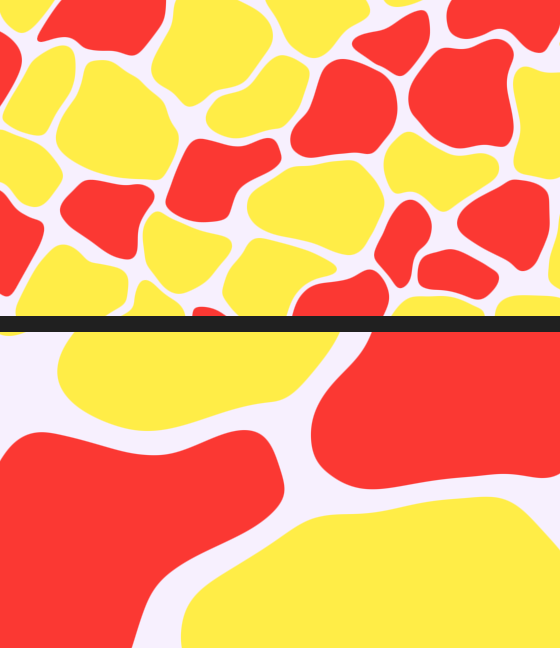
Top, the full canvas; bottom, a detail of the centre.
Reproduce this pattern procedurally as a WebGL 2 fragment shader.

```glsl
#version 300 es
precision highp float;
// Draws packed, wavy red and yellow blobs with soft lobes on pale lilac.

uniform vec2 u_resolution;
out vec4 fragColor;

const vec3 LILAC = vec3(0.97, 0.94, 0.995);
const vec3 YELLOW = vec3(1.0, 0.93, 0.28);
const vec3 RED = vec3(0.985, 0.22, 0.2);

vec3 hash3(vec2 p) {
    vec3 q = fract(p.xyx * vec3(0.1031, 0.1030, 0.0973));
    q += dot(q, q.yxz + 33.33);
    return fract((q.xxy + q.yzz) * q.zyx);
}

// Smooth two-channel value noise, centred on zero
vec2 noise2(vec2 p) {
    vec2 i = floor(p), f = fract(p);
    vec2 w = f * f * f * (f * (f * 6.0 - 15.0) + 10.0);
    vec2 low = mix(hash3(i).xy, hash3(i + vec2(1, 0)).xy, w.x);
    vec2 high = mix(hash3(i + vec2(0, 1)).xy, hash3(i + vec2(1, 1)).xy, w.x);
    return mix(low, high, w.y) - 0.5;
}

// Distance to the bone of one cell: a tilted, bent segment of varied weight
float boneDistance(vec2 p, vec2 id) {
    vec3 place = hash3(id + 17.0);
    vec3 shape = hash3(id + 71.0);
    float angle = 1.5708 * mod(id.x + id.y, 2.0) + 1.2 * (place.z - 0.5);
    float c = cos(angle), s = sin(angle);
    vec2 d = mat2(c, -s, s, c) * (p - id - 0.5 - 0.4 * (place.xy - 0.5));
    float bend = 1.8 * (shape.z - 0.5);
    d.y += bend * d.x * d.x / (1.0 + d.x * d.x);
    float halfLength = mix(0.05, 0.4, shape.x);
    d.x -= clamp(d.x, -halfLength, halfLength);
    return length(d) - 0.28 * (shape.y - 0.5);
}

// Returns the soft margin to all neighbours; also gives the owning cell
float blobMargin(vec2 p, out vec2 owner) {
    const float softness = 0.11;
    vec2 home = floor(p);
    float nearest = 9.0, others = 0.0;
    owner = home;
    for (int y = -2; y <= 2; y++) {
        for (int x = -2; x <= 2; x++) {
            vec2 id = home + vec2(x, y);
            float d = boneDistance(p, id);
            others += exp(-max(d, nearest) / softness);
            if (d < nearest) {
                nearest = d;
                owner = id;
            }
        }
    }
    return -softness * log(others) - nearest;
}

void main() {
    // Tilted grid, bent by two scales of noise
    vec2 p = 3.45 * gl_FragCoord.xy / u_resolution.y;
    p = mat2(0.9, 0.436, -0.436, 0.9) * p + 5.0;
    p += 0.48 * noise2(p * 1.1) + 0.2 * noise2(p * 2.1 + 40.0);

    vec2 owner;
    float margin = blobMargin(p, owner) - 0.08;
    float cover = smoothstep(-0.7, 0.7, margin / max(fwidth(margin), 1e-5));

    // Evenly spread colour choice
    float pick = fract(dot(owner, vec2(0.618, 0.29)));
    vec3 blob = pick < 0.54 ? YELLOW : RED;
    fragColor = vec4(mix(LILAC, blob, cover), 1.0);
}
```
